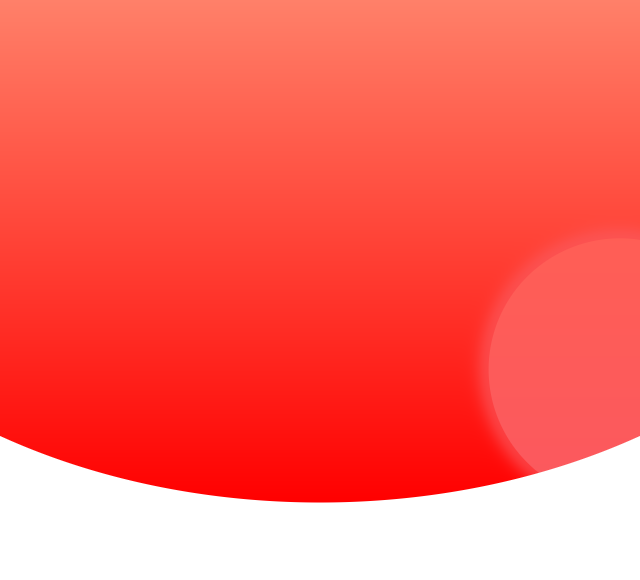
Reproduce this background procedurally as a Shadertoy shader.

```glsl
// A coral-to-red panel with a curved lower edge over a white base.
// A glowing translucent disc sits at the right, clipped by the curve.
// Built from a linear gradient and two distance functions.

const vec3 WHITE = vec3(1.0);
const vec3 CORAL = vec3(1.0, 0.502, 0.412);
const vec3 RED = vec3(1.0, 0.0, 0.0);
const vec3 DISC_TOP = vec3(1.0, 0.37, 0.335);
const vec3 DISC_BOTTOM = vec3(0.984, 0.345, 0.37);
const vec3 GLOW = vec3(0.98, 0.36, 0.38);

float circleDistance(vec2 p, vec2 center, float radius) {
    return length(p - center) - radius;
}

// First-order distance to an axis-aligned ellipse.
float ellipseDistance(vec2 p, vec2 center, vec2 radii) {
    vec2 q = (p - center) / radii;
    float len = max(length(q), 0.001);
    return (len - 1.0) * len / max(length(q / radii), 0.001);
}

float coverage(float dist, float pixel) {
    return clamp(0.5 - dist / pixel, 0.0, 1.0);
}

float softGlow(float dist, float spread, float strength) {
    float t = max(dist, 0.0) / spread;
    return strength * exp(-t * t);
}

void mainImage(out vec4 fragColor, in vec2 fragCoord) {
    // Height is one unit; x is measured from the middle.
    float pixel = 1.0 / iResolution.y;
    vec2 p = (fragCoord - vec2(0.5 * iResolution.x, 0.0)) * pixel;

    // Panel gradient
    float panelBottom = 0.1336;
    float rise = clamp((p.y - panelBottom) / (1.0 - panelBottom), 0.0, 1.0);
    vec3 panel = mix(RED, CORAL, rise);

    // Disc with its surrounding glow
    vec2 discCenter = vec2(0.517, 0.3628);
    float discRadius = 0.2263;
    float disc = circleDistance(p, discCenter, discRadius);
    float discRise = clamp(0.5 + 0.5 * (p.y - discCenter.y) / discRadius, 0.0, 1.0);
    panel = mix(panel, GLOW, softGlow(disc, 0.022, 0.6));
    panel = mix(panel, mix(DISC_BOTTOM, DISC_TOP, discRise), coverage(disc, pixel));

    // Curved lower edge; everything above the ellipse center stays filled
    vec2 curveRadii = vec2(1.006, 0.701);
    vec2 curveCenter = vec2(0.0, panelBottom + curveRadii.y);
    vec2 lower = vec2(p.x, min(p.y, curveCenter.y));
    float curve = ellipseDistance(lower, curveCenter, curveRadii);

    fragColor = vec4(mix(WHITE, panel, coverage(curve, pixel)), 1.0);
}
```
